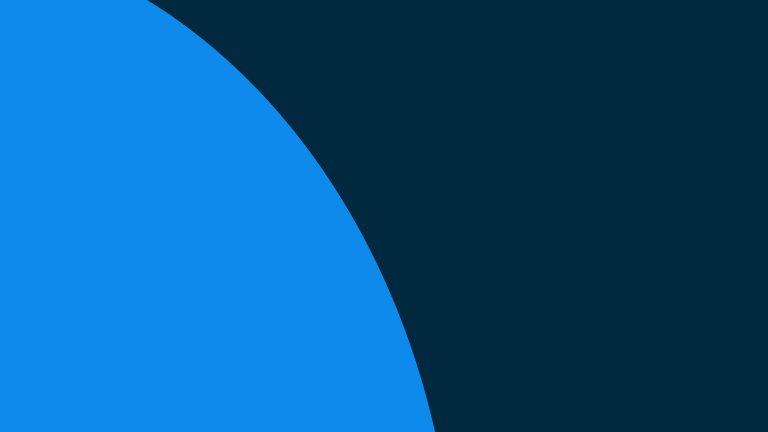
Write a WebGL 2 fragment shader that draws this background.

```glsl
#version 300 es
precision highp float;
// Draws a flat navy field with a large blue ellipse rising from the lower left.
// The ellipse is an implicit function divided by its gradient length, which
// approximates the distance to the edge and gives it an even, smooth border.

uniform vec2 u_resolution;
out vec4 fragColor;

// Lengths are in canvas heights, with the origin at the lower left.
const vec2 ELLIPSE_CENTER = vec2(-0.2176, -0.4333);
const vec2 ELLIPSE_RADII = vec2(1.2725, 1.5947);
const vec3 NAVY = vec3(0.0, 0.162, 0.25);
const vec3 BLUE = vec3(0.055, 0.541, 0.925);
const float EDGE_PIXELS = 1.0;

// Approximate signed distance to an ellipse, negative inside.
float ellipseDistance(vec2 p, vec2 radii) {
    vec2 scaled = p / radii;
    float gradientLength = 2.0 * length(scaled / radii);
    return (dot(scaled, scaled) - 1.0) / max(gradientLength, 1e-4);
}

void main() {
    vec2 p = gl_FragCoord.xy / u_resolution.y;

    // Coverage of the ellipse, softened across one pixel.
    float edgeWidth = EDGE_PIXELS / u_resolution.y;
    float d = ellipseDistance(p - ELLIPSE_CENTER, ELLIPSE_RADII);
    float coverage = clamp(0.5 - d / edgeWidth, 0.0, 1.0);

    fragColor = vec4(mix(NAVY, BLUE, coverage), 1.0);
}
```
